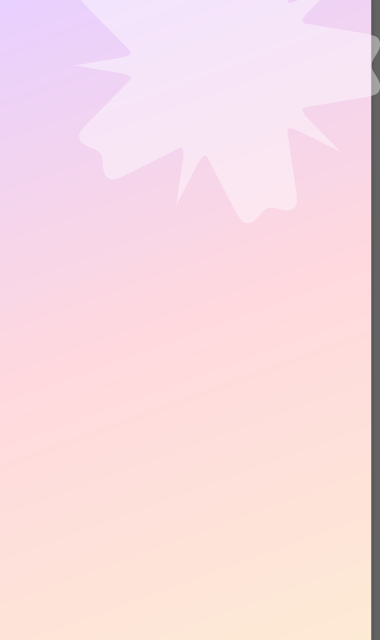
This background is drawn by a Shadertoy shader. Its source:

```glsl
// A pastel diagonal gradient panel with a pale translucent blossom near the top
// and a grey margin on the right. The blossom is a polar outline folded into
// five sectors: notched petals joined smoothly to thin spikes.

#define PETALS 5.0
#define PANEL_EDGE 0.977
#define GRADIENT_ANGLE 0.349
#define BLOSSOM_CENTER vec2(0.5833, 0.8978)
#define BLOSSOM_OPACITY 0.41
#define NOTCH_RADIUS 0.2344
#define LOBE_HEIGHT 0.0156
#define LOBE_ANGLE 0.14
#define PETAL_WIDTH 0.0872
#define SPIKE_RADIUS 0.2292
#define SPIKE_SLOPE 0.17

const float PI = 3.14159;
const vec3 LILAC = vec3(0.91, 0.815, 1.0);
const vec3 PINK = vec3(1.0, 0.85, 0.872);
const vec3 CREAM = vec3(0.992, 0.918, 0.835);

float smoothMin(float a, float b, float k) {
    float h = max(k - abs(a - b), 0.0) / k;
    return min(a, b) - 0.25 * k * h * h;
}

float smoothMax(float a, float b, float k) {
    return -smoothMin(-a, -b, k);
}

// Radius of the outline in the direction theta
float blossomRadius(float theta) {
    float halfSector = PI / PETALS;
    float a = abs(mod(theta + halfSector, 2.0 * halfSector) - halfSector);
    float b = halfSector - a;

    // Two-lobed tip, cut by a slightly tapering straight side
    float tip = NOTCH_RADIUS + LOBE_HEIGHT * (0.5 - 0.5 * cos(PI * a / LOBE_ANGLE));
    float side = PETAL_WIDTH / (cos(a) / 6.0 + sin(a));
    float petal = smoothMin(tip, side, 0.013);

    // Straight-edged spike between neighbouring petals
    float spike = SPIKE_RADIUS * SPIKE_SLOPE / (sin(b) + SPIKE_SLOPE * cos(b));
    return smoothMax(petal, spike, 0.031);
}

// Three-stop gradient spanning the panel from corner to corner
vec3 panelColor(vec2 p, vec2 size) {
    vec2 dir = vec2(sin(GRADIENT_ANGLE), -cos(GRADIENT_ANGLE));
    float t = dot(p - 0.5 * size, dir) / dot(size, abs(dir)) + 0.5;
    vec3 upper = mix(LILAC, PINK, clamp(2.0 * t, 0.0, 1.0));
    return mix(upper, CREAM, clamp(2.0 * t - 1.0, 0.0, 1.0));
}

void mainImage(out vec4 fragColor, in vec2 fragCoord) {
    float pixel = 1.0 / iResolution.y;
    float aspect = iResolution.x * pixel;
    vec2 p = fragCoord * pixel;

    // Panel and the grey margin, a little darker along the seam
    float edge = PANEL_EDGE * aspect;
    vec3 margin = vec3(mix(0.34, 0.39, smoothstep(0.0, 0.008, p.x - edge)));
    float inMargin = clamp((p.x - edge) / pixel + 0.5, 0.0, 1.0);
    vec3 color = mix(panelColor(p, vec2(edge, 1.0)), margin, inMargin);

    // Translucent white blossom over both
    vec2 q = p - BLOSSOM_CENTER * vec2(aspect, 1.0);
    float d = length(q) - blossomRadius(atan(q.y, q.x));
    float slope = max(length(vec2(dFdx(d), dFdy(d))), 1e-5);
    float coverage = clamp(0.5 - d / slope, 0.0, 1.0);
    color = mix(color, vec3(1.0), BLOSSOM_OPACITY * coverage);

    fragColor = vec4(color, 1.0);
}
```
